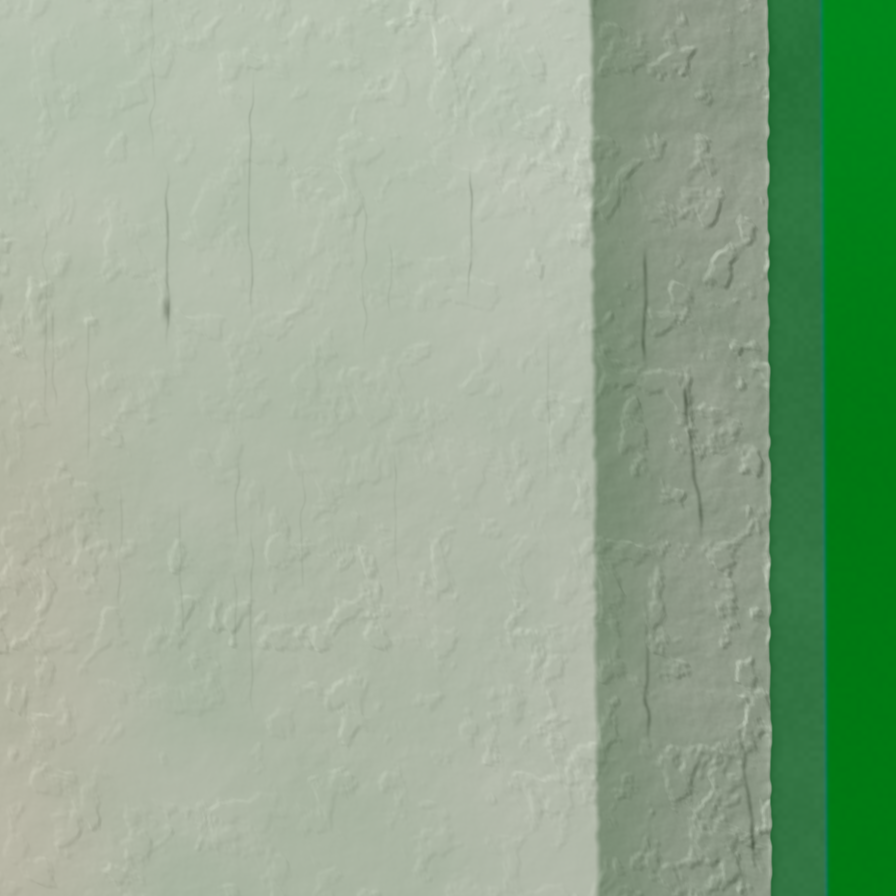
Give the GLSL for this texture, as a WebGL 2 fragment shader.

```glsl
#version 300 es
precision highp float;
// A rough plastered wall turning a corner into a shaded side face, then a dull
// green strip and a vivid green panel. Plaster is layered value noise, lit by
// its slope; worn vertical scratches are scattered by hashing.
uniform vec2 u_resolution;
out vec4 fragColor;

float hash(vec2 cell) {
    uvec2 q = uvec2(ivec2(cell) + 4096) * uvec2(1597334673u, 3812015801u);
    uint n = (q.x ^ q.y) * 1597334673u;
    n ^= n >> 15;
    n *= 2246822519u;
    n ^= n >> 13;
    return float(n >> 8) / 16777216.0;
}

float noise(vec2 p) {
    vec2 i = floor(p), f = fract(p);
    f = f * f * f * (f * (f * 6.0 - 15.0) + 10.0);
    return mix(mix(hash(i), hash(i + vec2(1, 0)), f.x),
               mix(hash(i + vec2(0, 1)), hash(i + vec2(1, 1)), f.x), f.y);
}

float fbm(vec2 p) {
    float sum = 0.0, gain = 0.5;
    for (int i = 0; i < 4; i++) {
        sum += gain * noise(p);
        p = mat2(1.6, 1.2, -1.2, 1.6) * p + 17.3;
        gain *= 0.5;
    }
    return sum;
}

// Plaster height: soft swells with sharper raised flakes
float plaster(vec2 p) {
    vec2 warped = p + 0.012 * vec2(noise(p * 24.0), noise(p * 24.0 + 41.0));
    float flakes = smoothstep(0.48, 0.68, fbm(warped * vec2(38.0, 31.0)));
    return 0.6 * fbm(p * 46.0) + 0.5 * flakes;
}

// Slope towards the light at the upper left
float relief(vec2 p) {
    vec2 toLight = vec2(-0.0018, 0.0016);
    return plaster(p - toLight) - plaster(p + toLight);
}

// Thin wavering vertical line centred on c
float scratch(vec2 p, vec2 c, float halfLength, float width) {
    float x = p.x - c.x + 0.006 * (noise(vec2(p.y * 45.0, c.x * 300.0)) - 0.5);
    float ends = 1.0 - smoothstep(0.6, 1.0, abs(p.y - c.y) / halfLength);
    return exp(-x * x / (width * width)) * ends * (0.35 + 0.65 * noise(p * 70.0));
}

void main() {
    vec2 p = gl_FragCoord.xy / u_resolution;
    float soft = max(0.0015, 1.0 / u_resolution.x);
    float drop = 1.0 - p.y;
    float ragged = noise(vec2(3.0, p.y * 75.0)) - 0.5;

    // Slightly leaning boundaries between the four bands
    float corner = 0.659 + 0.008 * drop + 0.003 * ragged;
    float sideEnd = 0.857 + 0.004 * drop + 0.003 * ragged;
    float panel = 0.917 + 0.006 * drop;
    float slope = relief(p);
    float mottling = fbm(p * 9.0) - 0.47;

    // Front wall: paler at the top, warm at the lower left
    vec3 wall = mix(vec3(0.675, 0.715, 0.643), vec3(0.715, 0.760, 0.690), smoothstep(0.3, 1.0, p.y));
    wall += vec3(0.018, 0.010, 0.020) * smoothstep(0.35, 0.62, p.x);
    float warmth = (1.0 - smoothstep(0.0, 0.22, p.x)) * (1.0 - smoothstep(0.4, 0.9, p.y));
    wall += vec3(0.035, -0.004, -0.002) * warmth;
    wall += mottling * vec3(0.05, 0.025, 0.04);
    wall += slope * 0.11 * mix(0.55, 1.25, smoothstep(0.3, 0.65, fbm(p * 6.0 + 8.0)));

    // Faint wear scattered over the wall
    float wear = 0.0;
    for (int i = 0; i < 14; i++) {
        vec2 seed = vec2(i, 71);
        vec2 centre = vec2(0.05 + 0.58 * hash(seed), 0.3 + 0.65 * hash(seed + 19.0));
        wear += 0.35 * scratch(p, centre, 0.04 + 0.09 * hash(seed + 37.0), 0.0016);
    }
    wear += scratch(p, vec2(0.186, 0.71), 0.11, 0.0018);
    wear += 0.7 * scratch(p, vec2(0.525, 0.74), 0.08, 0.0016);
    wear += 0.6 * scratch(p, vec2(0.280, 0.78), 0.15, 0.0016);
    wear += 1.2 * exp(-dot((p - vec2(0.186, 0.655)) * vec2(250, 90), (p - vec2(0.186, 0.655)) * vec2(250, 90)));
    wall -= 0.12 * wear;

    // Side face: darkest beside the corner, with coarser relief
    float across = clamp((p.x - corner) / (sideEnd - corner), 0.0, 1.0);
    vec3 side = mix(vec3(0.485, 0.555, 0.465), vec3(0.560, 0.602, 0.535), smoothstep(0.0, 0.55, across));
    side += mottling * vec3(0.09, 0.06, 0.08);
    side += slope * mix(0.14, 0.27, smoothstep(0.1, 0.8, across));
    float lean = 0.12 * (p.y - 0.5);
    float cracks = scratch(p + vec2(lean, 0.0), vec2(0.772, 0.49), 0.10, 0.0025)
        + 0.8 * scratch(p, vec2(0.720, 0.66), 0.07, 0.0025)
        + 0.6 * scratch(p, vec2(0.722, 0.25), 0.09, 0.0025)
        + scratch(p + vec2(lean, 0.0), vec2(0.788, 0.11), 0.09, 0.0025);
    side -= 0.20 * cracks;
    side += 0.10 * exp(-abs(p.x - sideEnd + 0.003) / 0.0025) * (0.5 + ragged);

    // Dull strip and vivid panel
    float grain = noise(p * 170.0) - 0.5;
    vec3 strip = mix(vec3(0.205, 0.465, 0.270), vec3(0.160, 0.455, 0.235), smoothstep(0.4, 1.0, p.y));
    strip += 0.018 * grain + 0.05 * mottling;
    strip -= 0.07 * exp(-abs(p.x - sideEnd) / 0.004);
    vec3 green = mix(vec3(0.0, 0.475, 0.075), vec3(0.0, 0.530, 0.105), smoothstep(0.45, 1.0, p.y));
    green.g += 0.012 * grain;

    vec3 color = mix(wall, side, smoothstep(corner - 0.004, corner + 0.005, p.x));
    color = mix(color, strip, smoothstep(sideEnd - soft, sideEnd + soft, p.x));
    color = mix(color, green, smoothstep(panel - 0.003, panel + 0.003, p.x));
    color += vec3(-0.03, 0.0, 0.12) * exp(-pow((p.x - panel) / 0.003, 2.0));
    fragColor = vec4(clamp(color, 0.0, 1.0), 1.0);
}
```
